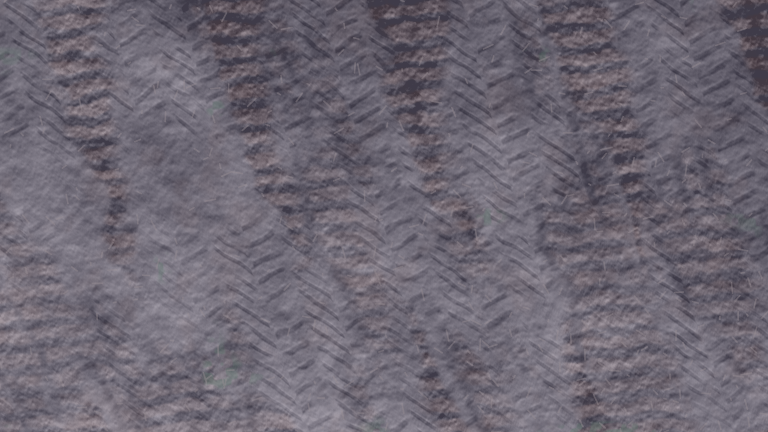
Reproduce this texture procedurally as a Shadertoy shader.

```glsl
float hash(vec2 p) {
    return fract(sin(dot(p, vec2(127.1, 311.7))) * 43758.5453);
}

float noise(vec2 p) {
    vec2 i = floor(p), f = fract(p);
    f = f * f * (3.0 - 2.0 * f);
    return mix(mix(hash(i), hash(i + vec2(1, 0)), f.x),
               mix(hash(i + vec2(0, 1)), hash(i + vec2(1, 1)), f.x), f.y);
}

float fbm(vec2 p) {
    float sum = 0.0, amp = 0.5;
    for (int i = 0; i < 4; i++) {
        sum += amp * noise(p);
        p = mat2(1.6, 1.2, -1.2, 1.6) * p + 7.3;
        amp *= 0.5;
    }
    return sum;
}

// Soft stripe covering the first part of each unit period
float band(float x, float width, float soft) {
    float f = fract(x);
    return smoothstep(0.0, soft, f) * smoothstep(width, width - soft, f);
}

// Long crumbly seams running down to the right
float seams(vec2 p) {
    float down = 1.0 - p.y;
    float x = p.x - 0.36 * down + 0.05 * (fbm(p * 12.0) - 0.47);
    return smoothstep(0.47, 0.64, fbm(vec2(x * 10.0, p.y * 2.6) + 21.0));
}

// Wedges of churned soil where two families of tracks cross
float churned(vec2 p) {
    float down = 1.0 - p.y;
    float x = p.x + 0.12 * (fbm(p * 9.0) - 0.47) + 0.1 * (noise(p * vec2(2.3, 1.2) + 6.0) - 0.5);
    float wedge = band((x - 0.38 * down - 0.465) / 0.4, 0.6, 0.07)
                * band((0.67 - x + 0.13 * down) / 0.4, 0.58, 0.12);
    float patches = smoothstep(0.26, 0.52, noise(p * 4.0 + 3.7) + 0.28 - 0.1 * p.x);
    return max(wedge * patches, 0.65 * seams(p));
}

// Cross bars pressed by heavy lugs: 1 on crests, 0 in gaps
float lugBars(vec2 p) {
    float wobble = 0.036 * (fbm(p * 18.0 + 5.0) - 0.47);
    return 0.5 + 0.5 * sin(6.2832 * (p.y - 0.1 * p.x + wobble) / 0.051);
}

// Straight herringbone grooves along slanting lanes, staggered at the centre line
float treadGrooves(vec2 p) {
    float down = 1.0 - p.y;
    float lane = (p.x - 0.24 * down - 0.06 * down * down) / 0.165;
    float across = fract(lane) - 0.5;
    float rise = mix(0.08, 0.14, step(across, 0.0));
    float phase = (p.y - rise * abs(across)) / 0.042 + 0.5 * step(0.0, across)
                + hash(vec2(floor(lane), 4.0)) + 0.3 * (noise(p * 25.0) - 0.5);
    float groove = smoothstep(0.23, 0.07, abs(fract(phase) - 0.5));
    float arms = smoothstep(0.48, 0.42, abs(across)) * smoothstep(0.01, 0.04, abs(across));
    float wear = smoothstep(0.3, 0.7, noise(p * 5.0 + 11.0) + 0.35 * p.y + 0.1 * p.x - 0.06);
    return groove * arms * wear * smoothstep(0.1, 0.5, noise(p * 30.0 + 8.0));
}

// Rounded crumbs of soil of uneven size
float crumbs(vec2 p) {
    vec2 cell = floor(p);
    float height = 0.0;
    for (int j = -1; j <= 1; j++)
    for (int i = -1; i <= 1; i++) {
        vec2 id = cell + vec2(i, j);
        vec2 q = p - id - vec2(hash(id), hash(id + 17.0));
        float size = mix(0.25, 0.75, hash(id + 71.0));
        height = max(height, size * smoothstep(size, 0.0, length(q)));
    }
    return height;
}

float relief(vec2 p, float churn) {
    return fbm(p * 44.0) * (0.65 + 0.5 * churn)
         + crumbs(p * 58.0) * (0.12 + 0.24 * churn)
         + 0.15 * churn * lugBars(p)
         - 0.08 * (1.0 - churn) * treadGrooves(p);
}

// Scattered bits of dry straw
float straw(vec2 p) {
    vec2 cell = floor(p / 0.04);
    float cover = 0.0;
    for (int j = -1; j <= 1; j++)
    for (int i = -1; i <= 1; i++) {
        vec2 id = cell + vec2(i, j);
        vec2 centre = (id + vec2(hash(id), hash(id + 17.0))) * 0.04;
        float angle = 3.1416 * hash(id + 31.0);
        vec2 dir = vec2(cos(angle), sin(angle)), q = p - centre;
        float halfLength = mix(0.002, 0.013, hash(id + 43.0));
        float along = clamp(dot(q, dir), -halfLength, halfLength);
        float chance = 0.25 + 0.3 * centre.x * (1.0 - centre.y);
        float strand = smoothstep(0.0032, 0.0006, length(q - along * dir));
        cover = max(cover, strand * step(hash(id + 59.0), chance));
    }
    return cover;
}

void mainImage(out vec4 fragColor, in vec2 fragCoord) {
    vec2 p = fragCoord / iResolution.y;
    float churn = churned(p);

    // Relief lit from below, with shadow along the left side of each seam
    float slope = relief(p, churn) - relief(p + vec2(0.0015, -0.0052), churn);
    float gaps = 1.0 - smoothstep(0.1, 0.65, lugBars(p));
    float seamShade = max(seams(p + vec2(0.022, 0.0)) - seams(p), 0.0);
    float tone = 0.6 + 1.65 * slope
               + 0.65 * (fbm(p * 5.0 + 9.0) - 0.47)
               + 0.5 * (fbm(p * 24.0 + 2.0) - 0.47)
               - churn * (0.1 + 0.3 * gaps) - 0.3 * seamShade
               - 0.24 * (1.0 - churn) * treadGrooves(p);

    // Pale haze towards the lower left
    tone += 0.3 * (0.5 - p.y) - 0.08 * (p.x - 0.89);

    vec3 soil = mix(vec3(0.275, 0.262, 0.315), vec3(0.57, 0.55, 0.595), clamp(tone, -0.1, 1.15));

    // Browner crests and clods
    float brown = churn * (1.0 - gaps) + 0.4 * smoothstep(0.5, 0.7, fbm(p * 14.0 + 40.0));
    soil += brown * vec3(0.018, -0.006, -0.022);

    // Sparse green sprouts and straw
    float sprout = smoothstep(0.88, 0.95, noise(p * 8.0 + 60.0)) * smoothstep(0.45, 0.7, noise(p * 70.0));
    soil = mix(soil, vec3(0.36, 0.46, 0.42), 0.4 * sprout);
    soil = mix(soil, vec3(0.6, 0.56, 0.58), 0.4 * straw(p));

    fragColor = vec4(soil, 1.0);
}
```
